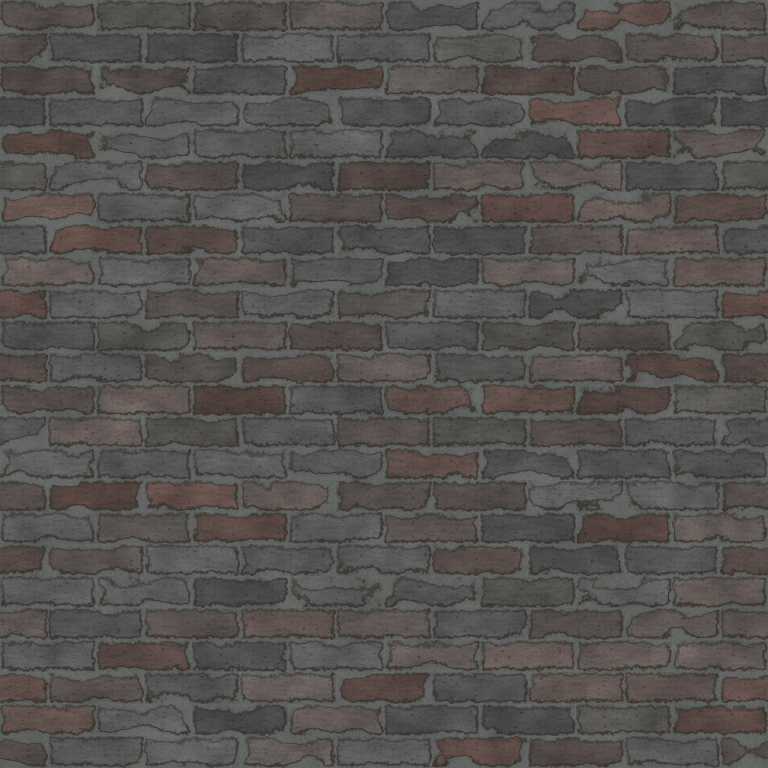
Reproduce this texture procedurally as a Shadertoy shader.

```glsl
vec2 hash2(vec2 p) {
    vec3 a = fract(p.xyx * vec3(0.1031, 0.1030, 0.0973));
    a += dot(a, a.yzx + 33.33);
    return fract((a.xx + a.yz) * a.zy);
}

float cornerSlope(vec2 cell, vec2 offset, vec2 period, float seed) {
    float angle = 6.2832 * hash2(mod(cell, period) + seed).x;
    return dot(vec2(cos(angle), sin(angle)), offset);
}

// Gradient noise that wraps over the 24 by 24 wall
float noise(vec2 wall, vec2 freq, float seed) {
    vec2 p = wall * freq, i = floor(p), f = p - i, period = 24.0 * freq;
    vec2 u = f * f * f * (f * (f * 6.0 - 15.0) + 10.0), e = vec2(1, 0);
    return mix(mix(cornerSlope(i, f, period, seed),
                   cornerSlope(i + e, f - e, period, seed), u.x),
               mix(cornerSlope(i + e.yx, f - e.yx, period, seed),
                   cornerSlope(i + 1.0, f - 1.0, period, seed), u.x), u.y);
}

float roundedBox(vec2 p, vec2 halfSize, float radius) {
    vec2 q = abs(p) - halfSize + radius;
    return length(max(q, 0.0)) + min(max(q.x, q.y), 0.0) - radius;
}

void mainImage(out vec4 fragColor, in vec2 fragCoord) {
    // One unit is one course high; each brick cell is three units long
    vec2 wall = 24.0 * fragCoord / iResolution.xy;
    float pixel = 24.0 / iResolution.y;

    // Running bond: 8 bricks across, 24 courses, every other one shifted by half
    float row = floor(wall.y);
    float along = wall.x / 3.0 + 0.5 * mod(row + 1.0, 2.0);
    vec2 id = vec2(mod(floor(along), 8.0), mod(row, 24.0));
    vec2 local = vec2(3.0 * (fract(along) - 0.5), fract(wall.y) - 0.5);
    vec2 rnd = hash2(id + 17.0), rnd2 = hash2(id + 71.0);
    float seed = 40.0 + floor(200.0 * rnd2.x);

    // Worn, ragged brick outline
    vec2 center = vec2(0.03, 0.02) * (rnd2 - 0.5);
    float d = roundedBox(local - center, vec2(1.45, 0.445), 0.06);
    float wear = mix(0.08, 0.42, rnd.y * rnd.y);
    d += wear * smoothstep(-0.2, 0.6, noise(wall, vec2(1.0, 1.5), seed));
    d += 0.09 * noise(wall, vec2(4), seed + 3.0);
    d += 0.07 * noise(wall, vec2(10), seed + 7.0);

    // Shared stains and grain
    float cloud = noise(wall, vec2(0.5), 5.0) + 0.6 * noise(wall, vec2(1.5), 9.0);
    float grain = noise(wall, vec2(9), 13.0) + noise(wall, vec2(20), 21.0);

    // Mortar, shaded where it meets the brick
    vec3 mortar = vec3(0.385, 0.397, 0.383) * (1.0 + 0.10 * cloud + 0.07 * grain);
    mortar *= 1.0 - 0.22 * exp(-max(d, 0.0) * 22.0);

    // Brick face: grey to brown to dark red, with lengthwise streaks
    vec3 face = mix(vec3(0.322, 0.332, 0.328), vec3(0.352, 0.322, 0.308), smoothstep(0.35, 0.6, rnd.x));
    face = mix(face, vec3(0.345, 0.277, 0.257), smoothstep(0.7, 1.0, rnd.x));
    face *= mix(0.88, 1.13, rnd2.y);
    float streak = noise(wall, vec2(2, 9), seed + 11.0);
    float blotch = noise(wall, vec2(1, 2), seed + 15.0);
    face *= 1.0 + 0.16 * cloud + 0.13 * blotch + 0.10 * streak + 0.08 * grain;
    face *= 1.0 - 0.25 * smoothstep(0.25, 0.6, noise(wall, vec2(5, 16), seed + 19.0));

    // Dark rim, heavier on the lower and right edges
    float lowerRight = max(smoothstep(0.1, -0.35, local.y), smoothstep(1.2, 1.42, local.x));
    float rim = smoothstep(-0.10, -0.01, d) * mix(0.6, 0.95, lowerRight);
    face = mix(face, vec3(0.215, 0.195, 0.175), rim);

    float edge = max(pixel, 0.03);
    fragColor = vec4(mix(face, mortar, smoothstep(-edge, edge, d)), 1.0);
}
```
